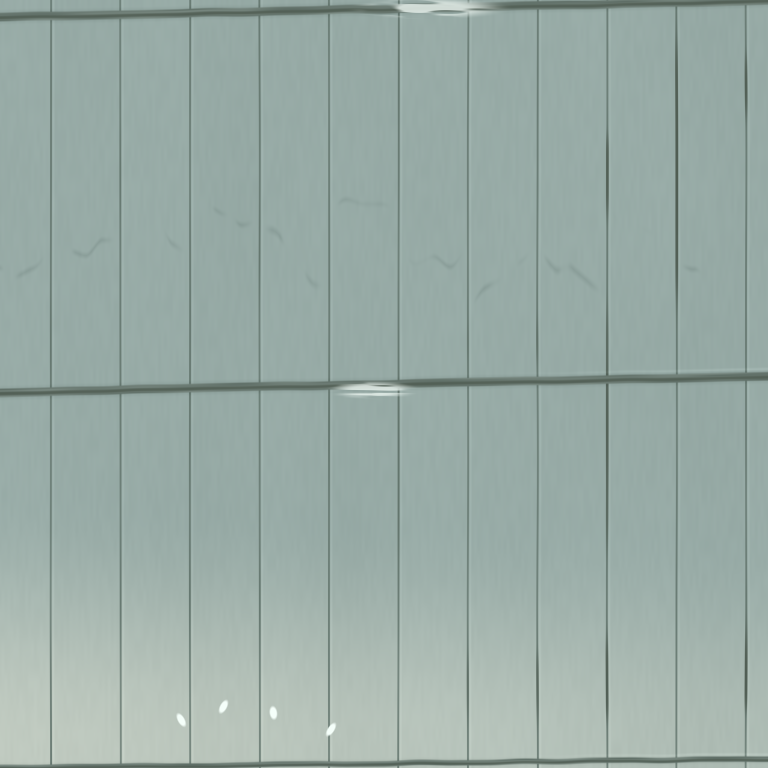
This texture is drawn by a Shadertoy shader. Its source:

```glsl
// Glazed wall tiles: narrow upright panels in two rows, split by tilted dark grout.
// Thin vertical seams repeat with fract; rows, stains and glints come from loops,
// value noise and distance functions, over a soft pale reflection near the floor.

const vec3 GLAZE = vec3(0.592, 0.668, 0.650);
const vec3 GLOW = vec3(0.755, 0.795, 0.755);
const vec3 SEAM = vec3(0.39, 0.46, 0.43);
const vec3 GROUT = vec3(0.42, 0.48, 0.45);
const vec3 GROUT_DARK = vec3(0.31, 0.36, 0.32);
const vec3 SHINE = vec3(0.90, 0.94, 0.92);

const float PANEL_WIDTH = 0.0905;
const float FIRST_SEAM = 0.0664;
const float ROW_HEIGHT = 0.489;

float hash(vec2 p) {
    vec3 q = fract(p.xyx * vec3(0.1031, 0.1030, 0.0973));
    q += dot(q, q.yzx + 33.33);
    return fract((q.x + q.y) * q.z);
}

float noise(vec2 p) {
    vec2 cell = floor(p), f = fract(p);
    f = f * f * (3.0 - 2.0 * f);
    return mix(mix(hash(cell), hash(cell + vec2(1, 0)), f.x),
               mix(hash(cell + vec2(0, 1)), hash(cell + vec2(1, 1)), f.x), f.y);
}

// Smooth coverage of a band of the given width around d = 0.
float band(float d, float width, float soft) {
    return 1.0 - smoothstep(0.5 * width - soft, 0.5 * width + soft, abs(d));
}

// Height of a grout line; the lowest one tilts less than the others.
float groutHeight(float row, float x) {
    return row * ROW_HEIGHT + mix(0.012, 0.021, min(row, 1.0)) * x;
}

// Broken horizontal streaks of reflected light inside a soft ellipse.
float glint(vec2 p, vec2 center, vec2 radius) {
    vec2 q = (p - center) / radius;
    float envelope = 1.0 - smoothstep(0.4, 1.0, length(q));
    float streaks = noise(vec2(p.x * 24.0, (p.y + 0.02 * p.x) * 260.0));
    return envelope * smoothstep(0.35, 0.65, streaks);
}

// Faint crooked stain crossing one panel; local x runs from 0 to 1.
float stain(vec2 local, float id) {
    float slope = mix(-0.11, 0.07, hash(vec2(id, 3.0)));
    float middle = mix(0.64, 0.74, hash(vec2(id, 8.0)));
    float wobble = 0.035 * (noise(vec2(local.x * 4.0, id * 7.0)) - 0.5);
    float d = local.y - middle - slope * (local.x - 0.5) - wobble;
    d /= sqrt(1.0 + pow(slope / PANEL_WIDTH, 2.0));
    float broken = smoothstep(0.3, 0.7, noise(vec2(local.x * 5.0 + id, id * 13.0)));
    float ends = smoothstep(0.05, 0.2, local.x) * (1.0 - smoothstep(0.7, 0.95, local.x));
    return band(d, 0.005, 0.004) * broken * ends;
}

// Glaze with its floor reflection, slight cloudiness and fine vertical grain.
vec3 glaze(vec2 p, float id) {
    float fade = 1.0 - smoothstep(0.03, 0.36 - 0.06 * p.x, p.y);
    vec3 color = mix(GLAZE, GLOW, fade * mix(1.0, 0.55, p.x));
    color += 0.010 * (hash(vec2(id, 1.0)) - 0.5);
    color += 0.014 * (noise(p * vec2(9.0, 4.0)) - 0.5);
    color += 0.014 * (noise(p * vec2(260.0, 45.0)) - 0.5);
    return color;
}

void mainImage(out vec4 fragColor, in vec2 fragCoord) {
    vec2 p = fragCoord / iResolution.xy;
    float soft = 0.7 / min(iResolution.x, iResolution.y);

    // Panel index and position inside it
    float wobble = 0.0012 * (noise(vec2(p.x * 11.0, p.y * 5.0)) - 0.5);
    float column = (p.x - FIRST_SEAM + wobble) / PANEL_WIDTH;
    float id = floor(column) + 2.0;
    float seamId = floor(column + 0.5) + 2.0;
    float seamDist = (fract(column + 0.5) - 0.5) * PANEL_WIDTH;

    vec3 color = glaze(p, id);
    color -= 0.055 * stain(vec2(fract(column), p.y), id);

    // Vertical seams: lit right edge, worn dark core
    color += 0.035 * band(seamDist - 0.0033, 0.002, 0.0016);
    float wear = noise(vec2(seamId * 5.0, p.y * 9.0));
    float gap = smoothstep(0.55, 0.9, wear) * smoothstep(0.4, 0.9, p.x);
    vec3 seamColor = mix(SEAM, GROUT_DARK, gap);
    float seamWidth = 0.0024 + 0.0012 * gap;
    color = mix(color, seamColor, band(seamDist, seamWidth, max(soft, 0.0009)) * (0.75 + 0.25 * wear));

    // Horizontal grout: soft shadow, streaked body, dark core
    for (int i = 0; i < 3; i++) {
        float row = float(i);
        float ragged = 0.0016 * (noise(vec2(p.x * 22.0, row * 9.0)) - 0.5);
        float d = p.y - groutHeight(row, p.x) + ragged;
        float width = mix(0.007, 0.011, min(row, 1.0));
        float streak = noise(vec2(p.x * 16.0, d * 420.0 + row * 31.0));
        color += 0.05 * band(d - width * 0.85, 0.003, 0.002) * smoothstep(0.6, 0.95, p.x);
        color -= 0.03 * band(d, width * 1.5, 0.003);
        color = mix(color, GROUT + 0.10 * (streak - 0.5), band(d, width, max(soft, 0.0015)));
        color = mix(color, GROUT_DARK, 0.8 * band(d + 0.001, width * 0.35, 0.0015));
    }

    // Lamp reflections along the upper two grout lines
    float shine = glint(p, vec2(0.485, 0.492), vec2(0.065, 0.013));
    shine = max(shine, glint(p, vec2(0.56, 0.989), vec2(0.11, 0.015)));
    shine = max(shine, band(p.y - 0.4865, 0.003, 0.0015) * band(p.x - 0.485, 0.07, 0.02));
    color = mix(color, SHINE, 0.85 * shine);

    // Small tilted bright spots near the floor
    for (int i = 0; i < 4; i++) {
        float k = float(i);
        vec2 q = p - vec2(0.236 + 0.05 * k + 0.005 * k * k, 0.0625 + 0.018 * sin(1.3 * k));
        q.x += q.y * (hash(vec2(k, 21.0)) - 0.5);
        float d = length(q / vec2(0.0055, 0.0095));
        color = mix(color, SHINE + 0.06, 1.0 - smoothstep(0.6, 1.1, d));
    }

    fragColor = vec4(clamp(color, 0.0, 1.0), 1.0);
}
```
